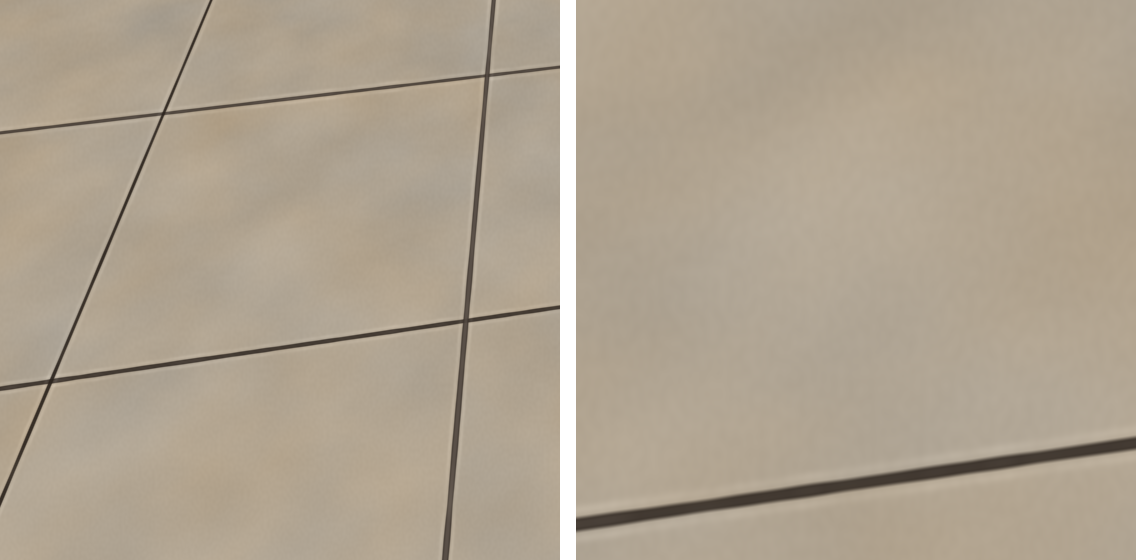
Left: the whole. Right: its middle third, enlarged.
Write a Shadertoy shader that draws this texture.

```glsl
// Large stone paving slabs seen at an angle, split by thin dark joints.
// A square grid is projected through a homography fixed by one slab's corners;
// joints use distances on the canvas, and gradient noise adds stains and wear.

#define STONE vec3(0.690, 0.640, 0.566)
#define JOINT_DARK vec3(0.150, 0.120, 0.095)
#define JOINT_DUST vec3(0.350, 0.310, 0.280)
#define COLUMN_WIDTHS vec2(0.0029, 0.0049)  // half widths, alternating
#define ROW_WIDTHS vec2(0.0037, 0.0034)
#define EDGE_SOFTNESS 0.0017
#define RIM_LIGHT 0.035
#define STAIN_SCALE 3.2
#define STAIN_STRENGTH 0.042
#define WARMTH 0.030
#define GRAIN 0.012

// Corners of the reference slab, in canvas units
const vec2 NEAR_LEFT = vec2(0.091, 0.319);
const vec2 NEAR_RIGHT = vec2(0.832, 0.427);
const vec2 FAR_RIGHT = vec2(0.870, 0.865);
const vec2 FAR_LEFT = vec2(0.292, 0.797);

float cross2(vec2 a, vec2 b) { return a.x * b.y - a.y * b.x; }

// Maps the unit square onto the reference slab
mat3 slabProjection() {
    vec2 a = NEAR_RIGHT - FAR_RIGHT;
    vec2 b = FAR_LEFT - FAR_RIGHT;
    vec2 s = NEAR_LEFT - NEAR_RIGHT - b;
    float g = cross2(s, b) / cross2(a, b);
    float h = cross2(a, s) / cross2(a, b);
    return mat3(vec3(NEAR_RIGHT * (1.0 + g) - NEAR_LEFT, g),
                vec3(FAR_LEFT * (1.0 + h) - NEAR_LEFT, h),
                vec3(NEAR_LEFT, 1.0));
}

// Unit gradient for a lattice point
vec2 latticeGradient(vec2 cell) {
    vec3 k = fract(cell.xyx * vec3(0.1031, 0.1030, 0.0973));
    k += dot(k, k.yzx + 33.33);
    float angle = 6.2832 * fract((k.x + k.y) * k.z);
    return vec2(cos(angle), sin(angle));
}

float gradientNoise(vec2 p) {
    vec2 i = floor(p), f = p - i;
    vec2 u = f * f * f * (f * (f * 6.0 - 15.0) + 10.0);
    vec2 e = vec2(1.0, 0.0);
    float low = mix(dot(latticeGradient(i), f),
                    dot(latticeGradient(i + e), f - e), u.x);
    float high = mix(dot(latticeGradient(i + e.yx), f - e.yx),
                     dot(latticeGradient(i + 1.0), f - 1.0), u.x);
    return mix(low, high, u.y);
}

float fbm(vec2 p) {
    float sum = 0.0, weight = 1.0;
    for (int octave = 0; octave < 4; octave++) {
        sum += weight * gradientNoise(p);
        p = mat2(0.8, 0.6, -0.6, 0.8) * p * 2.03 + 7.3;
        weight *= 0.45;
    }
    return sum;
}

// Stained stone, with a different patch of noise for each slab
vec3 slabColor(vec2 plane, vec2 canvas) {
    vec2 p = plane * STAIN_SCALE + floor(plane) * 17.0 + 40.0;
    float stain = fbm(p);
    float warm = fbm(p * 0.8 + 23.0);
    float grain = gradientNoise(canvas * vec2(170.0, 120.0));
    vec3 color = STONE + STAIN_STRENGTH * stain + GRAIN * grain;
    color += WARMTH * warm * vec3(0.8, 0.1, -0.8);
    return color + 0.018 * (0.55 - canvas.y);
}

// Lays one joint over the slab: pale rim, dark groove, dusty middle
vec3 addJoint(vec3 color, float dist, float radius, float dust, float wear) {
    float rim = (dist - radius - 0.0045) / 0.003;
    color += RIM_LIGHT * exp(-rim * rim) * (1.0 + wear);
    float soft = max(EDGE_SOFTNESS, 0.75 / iResolution.y);
    float groove = 1.0 - smoothstep(radius - soft, radius + soft, dist);
    float middle = 1.0 - smoothstep(0.2, 0.9, dist / radius);
    vec3 fill = mix(JOINT_DARK, JOINT_DUST, dust * (0.55 + 0.45 * middle));
    return mix(color, fill, groove * (0.92 + 0.2 * min(wear, 0.0)));
}

void mainImage(out vec4 fragColor, in vec2 fragCoord) {
    vec2 canvas = fragCoord / iResolution.xy;
    vec3 projected = inverse(slabProjection()) * vec3(canvas, 1.0);
    vec2 plane = projected.xy / projected.z;
    float nearness = projected.z;  // larger toward the viewer

    // Canvas distance to the closest column and row joints
    vec2 gradX = dFdx(plane) * iResolution.x;
    vec2 gradY = dFdy(plane) * iResolution.y;
    vec2 slope = sqrt(gradX * gradX + gradY * gradY);
    vec2 id = round(plane);
    vec2 dist = abs(plane - id) / slope;

    // Width, dust and wear vary between joints and along them
    vec2 odd = mod(id, 2.0);
    vec2 radius = nearness * vec2(mix(COLUMN_WIDTHS.x, COLUMN_WIDTHS.y, odd.x),
                                  mix(ROW_WIDTHS.x, ROW_WIDTHS.y, odd.y));
    float rowWear = gradientNoise(vec2(canvas.x * 26.0, id.y * 9.0 + 0.4));
    float columnWear = gradientNoise(vec2(id.x * 9.0 + 0.4, canvas.y * 16.0));
    radius *= 1.0 + 0.2 * vec2(columnWear, rowWear);
    vec2 dust = vec2(0.1 + 0.75 * odd.x, 0.35 + 0.3 * odd.y + 0.4 * rowWear);

    vec3 color = slabColor(plane, canvas);
    color = addJoint(color, dist.y, radius.y, dust.y, rowWear);
    color = addJoint(color, dist.x, radius.x, dust.x, columnWear);
    fragColor = vec4(clamp(color, 0.0, 1.0), 1.0);
}
```
